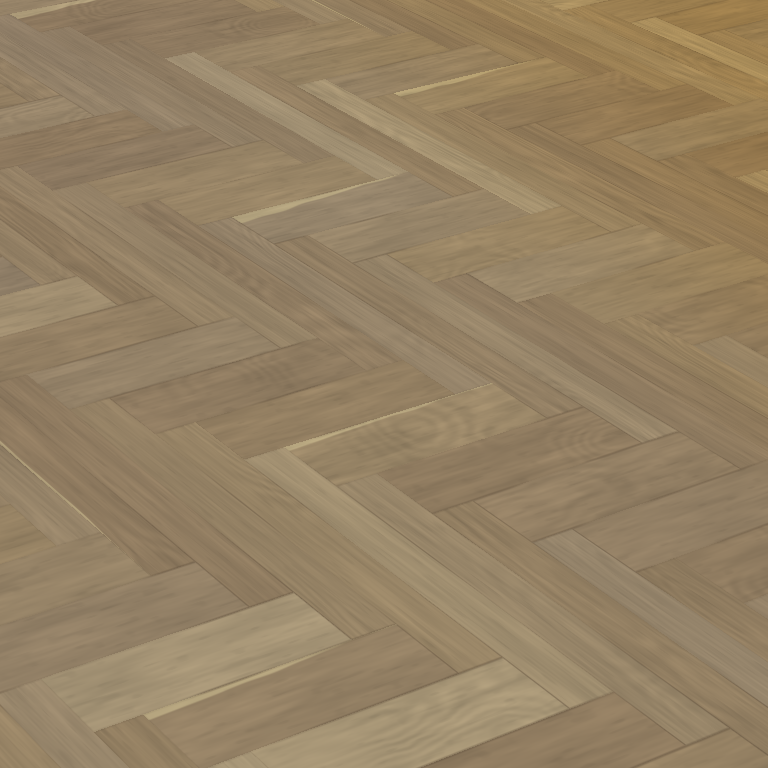
Reproduce this texture procedurally as a WebGL 1 fragment shader.

```glsl
precision highp float;
// Oak herringbone parquet seen in perspective, in muted grey-brown tones.
// The canvas is projected onto the floor, each point is assigned to a plank,
// and the plank gets its own tone, grain, pale sapwood edge and faint seams.
uniform vec2 u_resolution;

const float PLANK_LENGTH = 5.5;   // in plank widths
const float HORIZON = 2.237;      // height of the vanishing line
const vec3 OAK_DARK = vec3(0.555, 0.475, 0.370);
const vec3 OAK_GREY = vec3(0.588, 0.522, 0.424);
const vec3 OAK_WARM = vec3(0.602, 0.523, 0.396);
const vec3 OAK_PALE = vec3(0.665, 0.602, 0.480);
const vec3 SAPWOOD = vec3(0.740, 0.680, 0.520);
const vec3 SEAM = vec3(0.380, 0.315, 0.240);

float hash(vec2 p) {
  vec3 q = fract(vec3(p.xyx) * 0.1031);
  q += dot(q, q.yzx + 33.33);
  return fract((q.x + q.y) * q.z);
}

float noise(vec2 p) {
  vec2 cell = floor(p);
  vec2 f = fract(p);
  f = f * f * (3.0 - 2.0 * f);
  float low = mix(hash(cell), hash(cell + vec2(1.0, 0.0)), f.x);
  float high = mix(hash(cell + vec2(0.0, 1.0)), hash(cell + 1.0), f.x);
  return mix(low, high, f.y);
}

float fbm(vec2 p) {
  float sum = 0.0;
  float weight = 0.5;
  for (int octave = 0; octave < 4; octave++) {
    sum += weight * noise(p);
    p = p * 2.03 + 17.1;
    weight *= 0.5;
  }
  return sum / 0.9375;
}

// Floor coordinates in plank widths: x runs down-right, y runs up-right.
vec2 projectToFloor(vec2 uv) {
  float depth = HORIZON - uv.y;
  return vec2(28.05 - 8.06 * (6.25 - uv.x) / depth,
              24.9 * (uv.x + 2.083) / depth - 30.57);
}

// Returns position along and across the plank, and its lattice index.
// The index is offset by half for the second orientation.
vec4 herringbone(vec2 p, float len) {
  float diagonal = (p.x - p.y) / (2.0 * len);
  float row = floor(diagonal + 0.5 / len);
  float column = floor(p.y + row * len);
  vec2 local = p - column - vec2(row, -row) * len;
  if (local.x >= 0.0 && local.x < len) return vec4(local, column, row);
  row = ceil(diagonal);
  column = floor(p.x - row * len) + 1.0;
  local = p - column - vec2(row, -row) * len;
  return vec4(local.y, local.x + 1.0, column, row + 0.5);
}

// Signed grain brightness: long fibres, short pores and growth rings.
float woodGrain(vec2 p, float seed, float figure) {
  vec2 q = p + vec2(seed * 91.0, seed * 47.0);
  float fibres = fbm(vec2(q.x * 0.6, q.y * 7.0)) - 0.5;
  float fine = noise(vec2(q.x * 1.8, q.y * 24.0)) - 0.5;
  float pores = smoothstep(0.70, 0.95, noise(vec2(q.x * 3.0, q.y * 18.0)));
  float heart = noise(q * vec2(0.55, 1.3)) + 0.12 * fbm(q * vec2(1.7, 4.0));
  float rings = sin(heart * 46.0) * smoothstep(0.2, 0.7, noise(q * vec2(0.7, 1.1)));
  float mottle = noise(q * vec2(0.6, 1.4) + 9.0) - 0.5;
  return 0.12 * fibres + 0.045 * fine - 0.03 * pores + 0.025 * figure * rings + 0.05 * mottle;
}

vec3 plankTone(float tone, float hue) {
  vec3 wood = mix(OAK_GREY, OAK_WARM, hue);
  wood = mix(wood, OAK_DARK, 0.8 * smoothstep(0.5, 0.05, tone));
  return mix(wood, OAK_PALE, 0.75 * smoothstep(0.78, 1.0, tone));
}

// Tapering pale strip along one long edge of a plank.
float sapwoodMask(vec2 p, float seed, float blur) {
  float width = (0.08 + 0.2 * seed) * (1.0 - p.x / PLANK_LENGTH);
  width += 0.05 * (noise(vec2(p.x * 1.5, seed * 60.0)) - 0.5);
  return smoothstep(blur, -blur, p.y - width);
}

// Seam strength along one joint: faint at most places, dark in some stretches.
float seamLine(float distanceToEdge, float blur, float strength) {
  return strength * smoothstep(0.012 + blur * 1.2, 0.0, distanceToEdge);
}

void main() {
  vec2 uv = gl_FragCoord.xy / u_resolution;
  vec2 point = projectToFloor(uv);
  float depth = HORIZON - uv.y;
  float blur = 28.0 / (depth * min(u_resolution.x, u_resolution.y));

  vec4 plank = herringbone(point, PLANK_LENGTH);
  vec2 local = plank.xy;
  vec2 id = plank.zw * vec2(1.0, 2.0) + 63.0;
  float tone = hash(id);
  float hue = hash(id + 19.7);
  float seed = hash(id + 41.3);

  // Base tone, sapwood and grain
  vec3 color = plankTone(tone, hue);
  float hasSapwood = step(0.92, hash(id + 73.9));
  color = mix(color, SAPWOOD, 0.75 * hasSapwood * sapwoodMask(local, seed, blur));
  float figure = smoothstep(0.35, 0.75, hash(id + 8.6));
  color *= 1.0 + 1.2 * woodGrain(local, seed, figure);

  // Joints: ends are a little clearer than the worn long sides
  vec2 toEdge = min(local, vec2(PLANK_LENGTH, 1.0) - local);
  float stretch = smoothstep(0.45, 0.8, noise(point * 0.7 + 30.0));
  float sides = seamLine(toEdge.y, blur, 0.10 + 0.38 * stretch);
  float ends = seamLine(toEdge.x, blur, 0.16 + 0.30 * stretch);
  float nearness = mix(1.0, 0.55, uv.y);
  color = mix(color, SEAM, nearness * max(sides, ends));

  // Broad room light: golden in the far right corner, cooler far left
  float golden = smoothstep(0.85, 1.4, uv.x * 0.65 + uv.y * 0.75);
  color *= mix(vec3(1.0), vec3(1.03, 0.95, 0.75), golden);
  color *= mix(vec3(1.0), vec3(0.965, 0.955, 0.97), smoothstep(0.5, 0.0, uv.x) * uv.y);
  gl_FragColor = vec4(color, 1.0);
}
```
